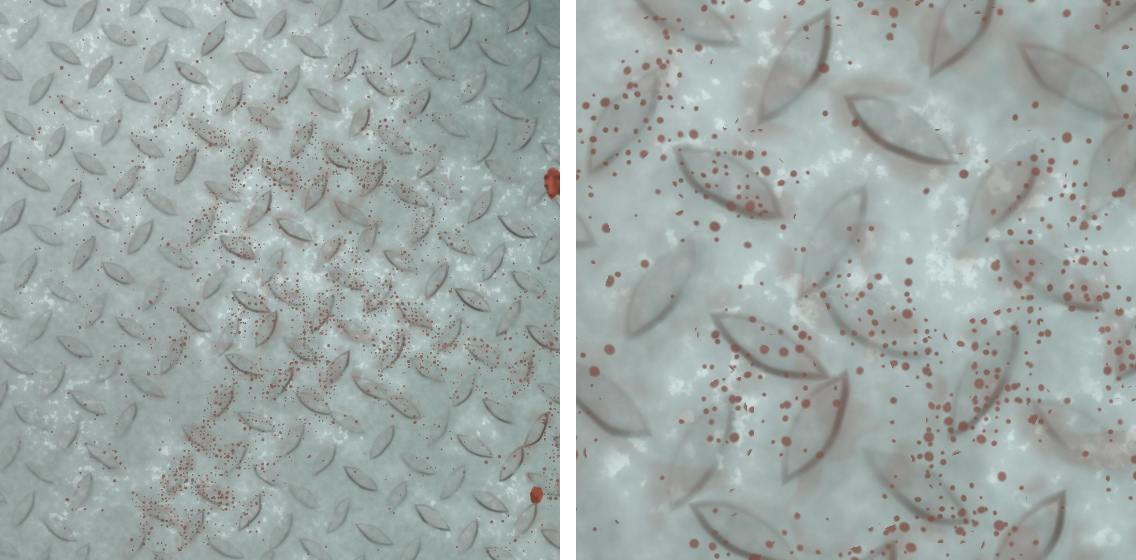
Left: the whole. Right: its middle third, enlarged.
This texture is drawn by a three.js fragment shader. Its source:

```glsl
// Worn grey-green tread plate: alternating raised lens studs on a tilted lattice, with rust specks
varying vec2 vUv;

// Lattice of studs, in canvas units
const vec2 ORIGIN = vec2(0.2148, 0.9375);
const vec2 STEP_A = vec2(0.1023, 0.0296);
const vec2 STEP_B = vec2(0.0247, -0.0992);
const float HALF_LENGTH = 0.0365;
const float HALF_WIDTH = 0.0125;
const float TILT = -0.56;
const float LINE_WIDTH = 0.0021;
const float SOFT = 0.0016;

const vec3 PAINT = vec3(0.625, 0.675, 0.665);
const vec3 PALE = vec3(0.71, 0.775, 0.77);
const vec3 GREEN = vec3(0.56, 0.64, 0.62);
const vec3 STUD = vec3(0.565, 0.595, 0.585);
const vec3 OUTLINE = vec3(0.37, 0.39, 0.37);
const vec3 RUST = vec3(0.53, 0.35, 0.31);
const vec3 DARK_RUST = vec3(0.36, 0.20, 0.16);

float hash(vec2 p) {
  return fract(sin(dot(p, vec2(127.1, 311.7))) * 43758.5453);
}

float noise(vec2 p) {
  vec2 i = floor(p), f = fract(p);
  f = f * f * (3.0 - 2.0 * f);
  return mix(mix(hash(i), hash(i + vec2(1.0, 0.0)), f.x),
             mix(hash(i + vec2(0.0, 1.0)), hash(i + 1.0), f.x), f.y);
}

float fbm(vec2 p) {
  float sum = 0.0, amp = 0.5;
  for (int i = 0; i < 5; i++) {
    sum += amp * noise(p);
    p = mat2(1.6, 1.2, -1.2, 1.6) * p + 7.3;
    amp *= 0.5;
  }
  return sum;
}

float blob(vec2 p, vec2 center, vec2 radius) {
  vec2 q = (p - center) / radius;
  return exp(-dot(q, q));
}

// Index of the plate section that holds a point
float sectionAt(vec2 p) {
  float x = p.x, down = 1.0 - p.y;
  if (x + 0.34 * down > 0.8164 && down - 0.35 * x > 0.465) return 3.0;
  if (down + 0.676 * x > 0.863 && x + 0.6875 * down > 0.8236) return 2.0;
  return step(0.417, x + 0.2 * down);
}

vec2 sectionShift(float section) {
  if (section > 2.5) return vec2(0.027, -0.059);
  if (section > 1.5) return vec2(-0.031, -0.025);
  return section * vec2(0.007, -0.010);
}

float lensDistance(vec2 p) {
  float r = (HALF_LENGTH * HALF_LENGTH + HALF_WIDTH * HALF_WIDTH) / (2.0 * HALF_WIDTH);
  return length(vec2(p.x, abs(p.y) + r - HALF_WIDTH)) - r;
}

// Nearest stud: x distance, y shaded side (-1 to 1), z random value
vec3 nearestStud(vec2 p) {
  vec3 best = vec3(1.0, 0.0, 0.0);
  float det = STEP_A.x * STEP_B.y - STEP_A.y * STEP_B.x;
  for (int i = 0; i < 8; i++) {
    float section = floor(float(i) * 0.5);
    float kind = mod(float(i), 2.0);
    vec2 start = ORIGIN + sectionShift(section), q = p - start;
    vec2 uv = vec2(q.x * STEP_B.y - q.y * STEP_B.x, STEP_A.x * q.y - STEP_A.y * q.x) / det;
    vec2 cell = floor(uv - 0.5 * kind + 0.5) + 0.5 * kind;
    vec2 center = start + cell.x * STEP_A + cell.y * STEP_B;
    if (abs(sectionAt(center) - section) > 0.5) continue;
    float rnd = hash(cell + section * 17.0);
    float angle = TILT + kind * 1.5708 + 0.16 * (hash(cell + 5.7) - 0.5);
    vec2 along = vec2(cos(angle), sin(angle));
    vec2 local = p - center - 0.004 * (vec2(rnd, hash(cell + 2.3)) - 0.5);
    local = vec2(dot(local, along), dot(local, vec2(-along.y, along.x)));
    float d = lensDistance(local);
    if (d < best.x) best = vec3(d, clamp(-local.y / HALF_WIDTH, -1.0, 1.0), rnd);
  }
  return best;
}

// Scattered round specks, one at most per grid cell
float specks(vec2 p, float scale, float chance) {
  vec2 cell = floor(p * scale);
  vec2 center = 0.3 + 0.4 * vec2(hash(cell), hash(cell + 3.1));
  float radius = 0.12 + 0.18 * hash(cell + 9.4);
  float dotMask = 1.0 - smoothstep(radius - 0.1, radius + 0.1, length(fract(p * scale) - center));
  return dotMask * step(hash(cell + 6.2), chance);
}

void main() {
  vec2 p = vUv;
  vec2 warp = 0.004 * (vec2(noise(p * 45.0), noise(p * 45.0 + 31.0)) - 0.5);
  vec3 stud = nearestStud(p + warp);
  float blotch = fbm(p * 13.0), grain = fbm(p * 110.0);
  float center = blob(p, vec2(0.56, 0.52), vec2(0.38, 0.42));
  float gap = smoothstep(0.002, 0.026, stud.x);

  // Paint with broad lighting, pale wear and fine grain
  vec3 col = mix(PAINT, GREEN, 0.75 * smoothstep(0.35, 1.1, p.x + 0.25 * (1.0 - p.y)) * (1.0 - 0.6 * blotch));
  float pale = smoothstep(0.36, 0.62, blotch) * (0.45 + 0.5 * center);
  col = mix(col, PALE, pale * (0.35 + 0.65 * gap));
  col += 0.045 * blob(p, vec2(0.28, 0.88), vec2(0.45, 0.35));
  col -= 0.05 * blob(p, vec2(0.08, 0.2), vec2(0.35, 0.3));
  col -= 0.13 * blob(p, vec2(1.02, 1.0), vec2(0.26, 0.34));
  col += 0.09 * (grain - 0.48);
  col += 0.09 * smoothstep(0.55, 0.72, grain) * smoothstep(0.45, 0.65, blotch);

  // Stud faces and uneven outlines
  float rust = blob(p, vec2(0.53, 0.62), vec2(0.25)) + blob(p, vec2(0.33, 0.14), vec2(0.11, 0.15))
             + 0.8 * blob(p, vec2(0.64, 0.36), vec2(0.27, 0.1)) + blob(p, vec2(0.98, 0.2), vec2(0.08, 0.2));
  rust = clamp(rust, 0.0, 1.0);
  float inside = 1.0 - smoothstep(-SOFT, SOFT, stud.x);
  col = mix(col, STUD + 0.11 * (grain - 0.45) + 0.1 * (blotch - 0.45), inside * (0.4 + 0.35 * stud.z));
  float line = 1.0 - smoothstep(LINE_WIDTH - SOFT, LINE_WIDTH + SOFT, abs(stud.x));
  float wear = smoothstep(0.15, 0.65, noise(p * 38.0)) * (0.45 + 0.55 * stud.z);
  float shade = 0.55 + 0.35 * stud.y;
  float dark = 0.55 + 0.45 * smoothstep(0.2, 0.9, p.x);
  col = mix(col, mix(OUTLINE, DARK_RUST, 0.45 * rust), line * wear * shade * dark);
  col -= 0.05 * (1.0 - smoothstep(0.0, 0.009, abs(stud.x))) * smoothstep(-0.3, 0.8, stud.y);

  // Rust specks gathered round the studs
  float near = 1.0 - smoothstep(0.006, 0.02, abs(stud.x));
  float chance = rust * (0.06 + 0.5 * near) * smoothstep(0.25, 0.7, noise(p * 16.0 + 4.0));
  float spots = max(specks(p + warp, 95.0, chance), specks(p - warp, 150.0, chance));
  col = mix(col, mix(RUST, DARK_RUST, 0.5 * noise(p * 60.0)), 0.75 * spots);
  col = mix(col, RUST, 0.22 * rust * near * smoothstep(0.45, 0.7, noise(p * 55.0)));

  // Flaked rust on the right edge
  float flake = blob(p, vec2(0.99, 0.675), vec2(0.022, 0.035)) + blob(p, vec2(0.957, 0.118), vec2(0.014, 0.024));
  float torn = smoothstep(0.38, 0.55, flake * (0.4 + 1.1 * fbm(p * 60.0)));
  col = mix(col, mix(DARK_RUST, vec3(0.66, 0.36, 0.28), noise(p * 120.0)), torn);

  gl_FragColor = vec4(clamp(col, 0.0, 1.0), 1.0);
}
```
